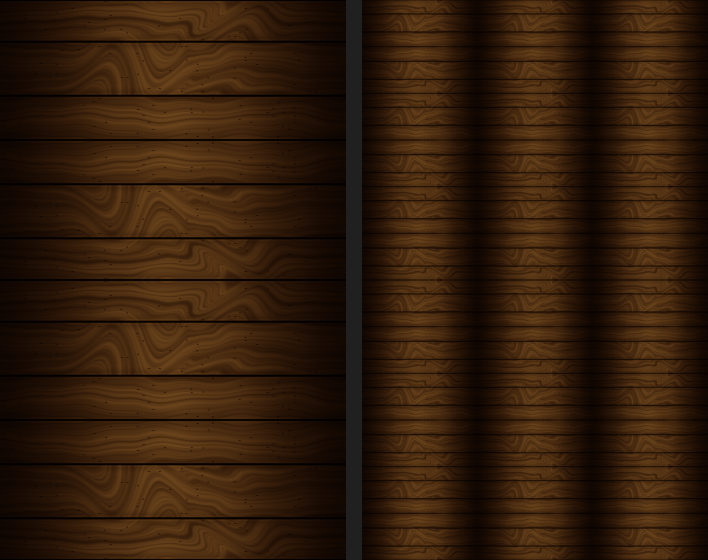
Left: one tile. Right: repeated 3 by 3.
A WebGL 2 fragment shader for this texture:

```glsl
#version 300 es
precision highp float;
// Dark walnut planks with swirling grain, mirrored in rows and lit along the middle.
uniform vec2 u_resolution;
out vec4 fragColor;

const float PI = 3.14159265;
const float BAND = 0.405; // height of three planks, in canvas widths

float hash(vec2 p) {
    return fract(sin(dot(p, vec2(127.1, 311.7))) * 43758.5453);
}

// Height field whose contours are the grain; whole x frequencies keep it periodic.
float grainField(vec2 p, float seed, float swirl) {
    vec2 q = 2.0 * PI * p;
    float middle = sin(PI * p.x);
    float bend = swirl * mix(0.2, 1.0, middle * middle);
    for (float k = 2.0; k < 7.0; k++) {
        q.y += bend * 0.46 / k * sin(k * q.x + 2.0 * q.y + seed * k);
        q.x += bend * 0.62 / k * sin(1.6 * k * q.y + seed + 1.3 * k);
    }
    return q.y;
}

// Layered uneven sines along the field, faded where they get too fine to draw.
float grainLines(float field, float seed) {
    float width = fwidth(field), sum = 0.0;
    for (float i = 0.0; i < 4.0; i++) {
        float freq = 13.0 * exp2(i * 0.95);
        float wave = sin(freq * field + 1.5 * sin(0.37 * freq * field + seed) + seed * i);
        sum += (wave - 0.35 * wave * wave) * (1.0 - smoothstep(0.9, 3.0, freq * width));
    }
    return sum;
}

// Sparse short pores, one jittered candidate per cell.
float pores(vec2 p) {
    vec2 grid = p * vec2(64.0, 100.0);
    vec2 cell = floor(grid);
    vec2 center = 0.35 + 0.3 * vec2(hash(cell + 3.1), hash(cell + 7.7));
    float d = length((fract(grid) - center) * vec2(1.0, 1.3));
    return step(hash(cell), 0.045) * (1.0 - smoothstep(0.08, 0.34, d));
}

void main() {
    vec2 uv = gl_FragCoord.xy / u_resolution;
    float pixel = 1.0 / u_resolution.x;

    // Two repeats up the canvas, each three planks and their reflection
    float v = 1.0 - abs(1.0 - mod(4.0 * uv.y, 2.0));
    vec2 p = vec2(uv.x, v * BAND);
    float plank = step(0.298, v) + step(0.684, v);
    float low = plank < 0.5 ? 0.0 : plank < 1.5 ? 0.298 : 0.684;
    float high = plank < 0.5 ? 0.298 : plank < 1.5 ? 0.684 : 1.0;
    float edge = min(v - low, high - v) * BAND;

    // Grain, strongest on the wide plank and calm on the inner one
    float seed = 1.9 + 2.3 * plank;
    float swirl = plank < 0.5 ? 0.8 : plank < 1.5 ? 1.0 : 0.55;
    float field = grainField(p, seed, swirl);
    float grain = grainLines(field, seed);
    float blotch = sin(6.0 * PI * p.x + 4.0 * field + seed) * sin(4.0 * PI * p.x - 7.0 * field);

    // Light fades to both sides and rounds off at the plank edges
    float tone = 0.07 + 0.28 * pow(max(sin(PI * uv.x), 0.0), 1.6);
    tone *= 1.03 + 0.075 * grain + 0.05 * blotch;
    tone *= mix(0.8, 1.0, smoothstep(0.0, 0.03, edge));
    tone *= 1.0 - 0.45 * pores(p);

    // Black gap with a faint lit rim
    tone *= 1.0 + 0.14 * exp(-pow((edge - 0.006) / 0.002, 2.0));
    float gap = 1.0 - smoothstep(0.0022 - 0.5 * pixel, 0.0032 + 0.5 * pixel, edge);
    tone *= 1.0 - 0.93 * gap;

    vec3 walnut = vec3(tone, 0.8 * pow(tone, 1.25), 0.43 * pow(tone, 1.55));
    fragColor = vec4(walnut, 1.0);
}
```
